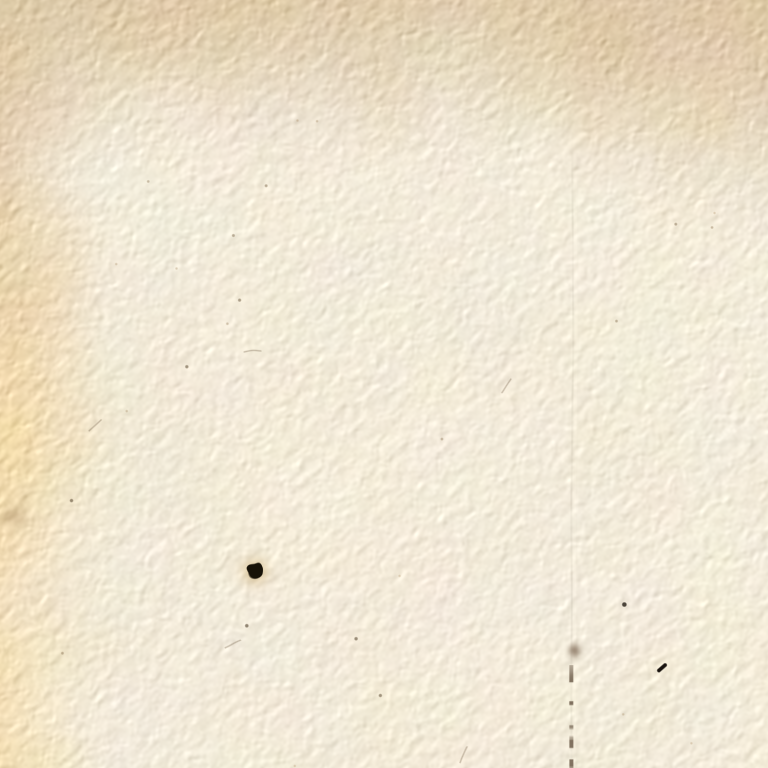
Reproduce this texture procedurally as a WebGL 2 fragment shader.

```glsl
#version 300 es
precision highp float;
// Aged cream paper: an embossed diagonal grain from differenced value noise,
// browned top and left edges from warped gradients, then specks, fibres,
// an ink blot and a worn vertical fold drawn with distance functions.
uniform vec2 u_resolution;
out vec4 outColor;

// Integer hash of a lattice cell, 0 to 1
float hash(vec2 cell) {
    uvec2 q = uvec2(ivec2(cell)) * uvec2(1597334673u, 3812015801u);
    uint n = (q.x ^ q.y) * 1597334673u;
    n = (n ^ (n >> 15u)) * 2246822519u;
    n ^= n >> 13u;
    return float(n >> 8u) / 16777216.0;
}

float noise(vec2 p) {
    vec2 i = floor(p), f = fract(p);
    f = f * f * (3.0 - 2.0 * f);
    return mix(mix(hash(i), hash(i + vec2(1, 0)), f.x),
               mix(hash(i + vec2(0, 1)), hash(i + vec2(1, 1)), f.x), f.y);
}

float fbm(vec2 p) {
    float sum = 0.0, amp = 0.5;
    for (int i = 0; i < 4; i++) {
        sum += amp * noise(p);
        p = p * 2.03 + 17.0;
        amp *= 0.5;
    }
    return sum;
}

float segment(vec2 p, vec2 a, vec2 b) {
    vec2 d = b - a;
    return length(p - a - d * clamp(dot(p - a, d) / dot(d, d), 0.0, 1.0));
}

// Paper relief, stretched along the rising diagonal
float relief(vec2 p) {
    vec2 q = vec2(p.x + p.y, p.y - p.x) * 0.707;
    q += 0.006 * (vec2(noise(p * 60.0), noise(p * 60.0 + 31.0)) - 0.5);
    return noise(q * vec2(85.0, 120.0)) + 0.55 * noise(q * vec2(150.0, 210.0) + 9.0);
}

// Soft coverage of a shape at distance d from its centre line
float cover(float d, float radius) {
    float aa = max(0.0012, 0.8 / u_resolution.y);
    return 1.0 - smoothstep(radius - aa, radius + aa, d);
}

void main() {
    vec2 p = gl_FragCoord.xy / u_resolution.y;
    float cloud = fbm(p * 5.0 + 3.0) - 0.47;

    // Sheet tone with browned edges
    vec3 color = vec3(0.948, 0.919, 0.850);
    float left = 1.0 - smoothstep(-0.03, 0.17, p.x + 0.12 * cloud);
    float top = smoothstep(0.78, 1.03, p.y + 0.16 * cloud
                + 0.06 * smoothstep(0.70, 0.78, p.x));
    vec3 leftTone = mix(vec3(0.95, 0.86, 0.68), vec3(0.87, 0.78, 0.64),
                        smoothstep(0.45, 0.85, p.y));
    color = mix(color, leftTone, left);
    color = mix(color, vec3(0.87, 0.79, 0.66), top);

    // Faint drifting tints and embossed grain
    vec3 tint = vec3(fbm(p * 14.0), fbm(p * 14.0 + 40.0), fbm(p * 14.0 + 80.0)) - 0.47;
    color += tint * vec3(0.025, 0.025, 0.045) + 0.02 * cloud;
    float grain = relief(p) - relief(p + vec2(0.0035, -0.0035));
    color += grain * vec3(0.070, 0.073, 0.078) * (1.0 + 0.35 * max(top, left));
    color += (noise(p * 240.0) - 0.5) * 0.022;

    // Scattered specks, mostly pale, a few nearly black
    for (int i = 0; i < 26; i++) {
        float k = float(i);
        vec2 spot = vec2(hash(vec2(k, 101)), hash(vec2(k, 102)));
        float weight = pow(hash(vec2(k, 103)), 3.0);
        vec3 ink = mix(vec3(0.62, 0.46, 0.25), vec3(0.16, 0.14, 0.11), sqrt(weight));
        color = mix(color, ink, cover(length(p - spot), 0.0014 + 0.0016 * weight)
                    * mix(0.25, 0.9, weight));
    }

    // Short faint fibres
    for (int i = 0; i < 5; i++) {
        float k = float(i);
        vec2 start = vec2(hash(vec2(k, 201)), 0.7 * hash(vec2(k, 202)));
        float angle = 1.2 * hash(vec2(k, 203));
        vec2 end = start + 0.022 * vec2(cos(angle), sin(angle));
        float d = segment(p + 0.003 * (noise(p * 70.0) - 0.5), start, end);
        color = mix(color, vec3(0.50, 0.43, 0.34), 0.4 * cover(d, 0.0009));
    }

    // Lobed ink blot in a tan halo, a slanted tick and an edge smudge
    vec2 b = p - vec2(0.332, 0.256);
    float blot = length(b) + 0.008 * (noise(p * 130.0) - 0.5);
    color = mix(color, vec3(0.78, 0.66, 0.42), 0.55 * exp(-dot(b, b) * 3500.0));
    color = mix(color, vec3(0.09, 0.07, 0.03), cover(blot, 0.0105));
    float tick = segment(p, vec2(0.858, 0.127), vec2(0.866, 0.134));
    color = mix(color, vec3(0.10, 0.08, 0.06), cover(tick, 0.0024));
    vec2 s = (p - vec2(0.018, 0.327)) * vec2(60.0, 85.0);
    color = mix(color, vec3(0.66, 0.54, 0.38), 0.4 * exp(-dot(s, s)));

    // Vertical fold: a faint crease, broken into dark wear near the foot
    float fold = p.x - 0.745 - 0.003 * (noise(vec2(p.y * 9.0, 5.0)) - 0.5);
    float reach = 1.0 - smoothstep(0.70, 0.86, p.y);
    color -= 0.035 * reach * cover(abs(fold), 0.0012) * (0.4 + noise(vec2(p.y * 40.0, 2.0)));
    color += 0.015 * reach * cover(abs(fold - 0.004), 0.0018);
    float wear = smoothstep(0.45, 0.75, noise(vec2(p.y * 130.0, 8.0)))
               * (1.0 - smoothstep(0.11, 0.16, p.y));
    color = mix(color, vec3(0.36, 0.29, 0.22), 0.75 * wear * cover(abs(fold), 0.0026));
    vec2 w = (p - vec2(0.748, 0.153)) * vec2(130.0, 110.0);
    color = mix(color, vec3(0.45, 0.36, 0.28), 0.65 * exp(-dot(w, w)));

    outColor = vec4(clamp(color, 0.0, 1.0), 1.0);
}
```
